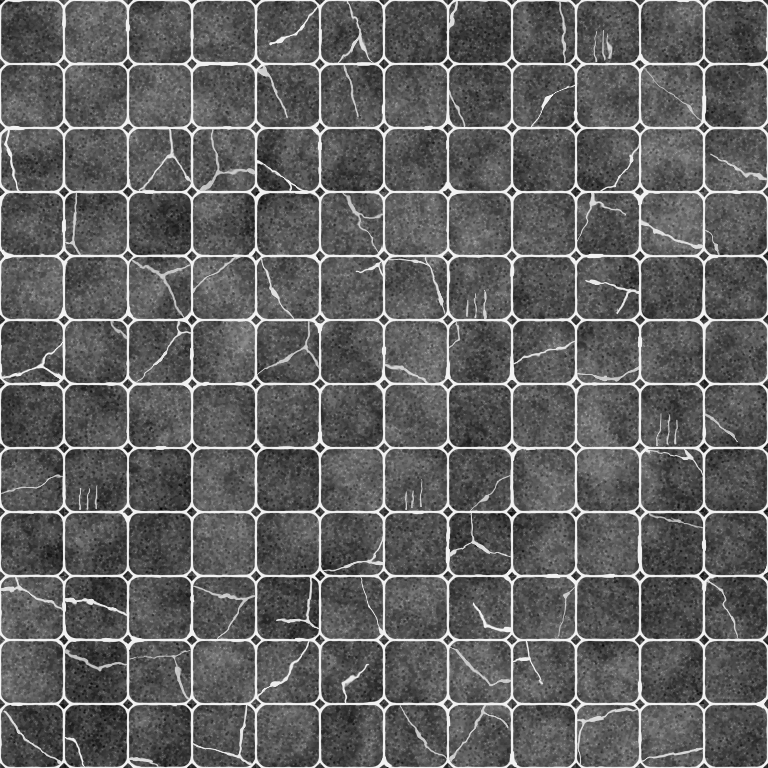
Reproduce this texture procedurally as a Shadertoy shader.

```glsl
vec2 hash2(vec2 p) {
    vec3 q = fract(p.xyx * vec3(.1031, .1030, .0973));
    q += dot(q, q.yzx + 33.33);
    return fract((q.xx + q.yz) * q.zy);
}

// Cellular noise: x = smoothly blended cell value, y = nearest point distance
vec2 cells(vec2 p) {
    vec2 id = floor(p), f = p - id;
    float sum = 0., weight = 0., nearest = 2.;
    for (int y = -1; y <= 1; y++)
    for (int x = -1; x <= 1; x++) {
        vec2 o = vec2(x, y), h = hash2(id + o + 70.);
        float d = length(o + h - f), w = exp(-7. * d * d);
        sum += w * hash2(id + o + 131.).x;
        weight += w;
        nearest = min(nearest, d);
    }
    return vec2(sum / weight, nearest);
}

float smoothMin(float a, float b, float k) {
    float h = max(k - abs(a - b), 0.) / k;
    return min(a, b) - h * h * k * .25;
}

float stroke(float d, float halfWidth, float soft) {
    return 1. - smoothstep(halfWidth - soft, halfWidth + soft, d);
}

// Two or three arms leaving a random hub, tapering outward
float crackDistance(vec2 q, vec2 seed) {
    vec2 hub = .08 + .84 * hash2(seed + 23.), r = hash2(seed + 57.);
    float arms = r.x < .55 ? 2. : 3., d = 2.;
    for (float i = 0.; i < 3.; i++) {
        if (i >= arms) break;
        vec2 h = hash2(seed + 91. + i * 13.);
        float a = 6.2832 * (r.y + i / arms) + (h.x - .5) * 1.3;
        vec2 dir = vec2(cos(a), sin(a));
        float t = clamp(dot(q - hub, dir), 0., .35 + 1.3 * h.y);
        d = smoothMin(d, length(q - hub - dir * t) + .007 * t, .035);
    }
    return d;
}

// Three short upright scratches of differing height
float scratchDistance(vec2 q, vec2 seed) {
    float d = 2.;
    for (float i = 0.; i < 3.; i++) {
        vec2 h = hash2(seed + 37. + i * 9.);
        vec2 foot = vec2(.26 + i * .13 + .06 * h.x, .06);
        float t = clamp(q.y - foot.y, 0., .25 + .25 * h.y);
        d = min(d, length(q - foot - vec2(0, t)) + .012 * t);
    }
    return d;
}

void mainImage(out vec4 fragColor, in vec2 fragCoord) {
    float soft = 8.5 / iResolution.y;
    vec2 p = fragCoord / iResolution.y * 12.;
    vec2 tile = floor(p), q = p - tile;
    vec2 trait = hash2(tile + 11.), kind = hash2(tile + 205.);

    // Octagonal tiles with small diamonds at their corners
    vec2 c = abs(fract(p + .5) - .5);
    float diamond = (c.x + c.y - .105) * .7071;
    float joint = diamond < 0. ? -diamond
                : smoothMin(min(c.x, c.y), diamond, .045);

    // Mottled stone, shifted from tile to tile
    vec2 s = p + tile * 5.;
    vec2 patches = cells(s * 3.5), grains = cells(s * 11.), grit = cells(s * 27.);
    float tone = .335 + .06 * (trait.x - .5);
    tone += .12 * (cells(p * .6).x - .5) + .13 * (cells(s * 1.6).x - .5);
    tone += .10 * (patches.x - .5) + .10 * (grains.x - .5) + .16 * (grit.x - .5);
    tone -= .13 * (1. - smoothstep(.08, .32, grains.y)) * smoothstep(.5, .75, grains.x);
    tone += .10 * (1. - smoothstep(.1, .35, grit.y)) * smoothstep(.75, .9, grit.x);
    tone -= .035 * (1. - smoothstep(.0, .18, joint));
    if (diamond < 0.) tone -= .07;

    // Grout with uneven edges and a few chips
    float chip = smoothstep(.8, .95, cells(p * 5. + 40.).x);
    float white = stroke(joint, .018 + .008 * (grains.x - .5) + .014 * chip, soft);

    // Pale cracks in under half the tiles, scratches in a few
    vec2 bend = vec2(patches.x, cells(s * 4. + 60.).x) - .5;
    vec2 jag = vec2(grains.x, cells(s * 13. + 90.).x) - .5;
    vec2 w = q + .09 * bend + .025 * jag;
    float swell = smoothstep(.65, .95, cells(s * 6. + 20.).x);
    if (diamond > 0. && kind.x < .46) {
        float width = mix(.009, .019, trait.y) + .022 * swell;
        white = max(white, stroke(crackDistance(w, tile), width, soft)
                         * mix(.65, 1., kind.y));
    } else if (diamond > 0. && kind.x > .97) {
        white = max(white, .8 * stroke(scratchDistance(w, tile), .012 + .01 * swell, soft));
    }

    fragColor = vec4(vec3(mix(tone, .95, white)), 1.);
}
```
